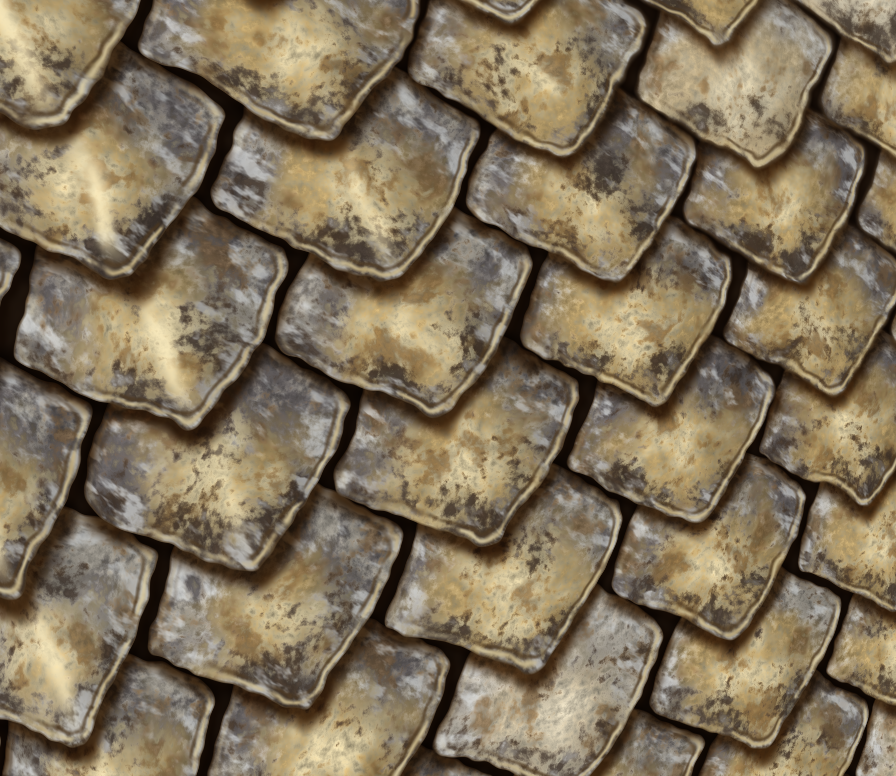
Write a Shadertoy shader that draws this texture.

```glsl
const vec3 GOLD  = vec3(0.66, 0.56, 0.36);
const vec3 PALE  = vec3(0.84, 0.79, 0.64);
const vec3 STONE = vec3(0.60, 0.58, 0.54);
const vec3 SLATE = vec3(0.39, 0.37, 0.37);
const vec3 BROWN = vec3(0.40, 0.29, 0.16);
const vec3 DARK  = vec3(0.14, 0.11, 0.09);
const vec3 GLOSS = vec3(0.82, 0.83, 0.83);
const vec3 SHADOW_TINT = vec3(0.36, 0.25, 0.14);

const float FIRST_ROW = 0.371;             // height of row zero, from the top
const vec2 ROW_HEIGHT = vec2(0.204, 0.055); // at the left edge, shrink to the right
const vec2 ROW_SHIFT  = vec2(0.0984, 0.05); // sideways step per row, shrink
const vec2 COLUMN_RATE = vec2(2.87, 0.756); // linear and cubic column density
const float FIRST_COLUMN = 0.165;
const float CELL_WIDTH = 1.8;              // in row heights
const float CELL_SKEW = 0.42;
const vec2 SCALE_CENTRE = vec2(-0.25, -0.68);
const vec2 SHADOW_OFFSET = vec2(0.02, 0.045);
const float SHADOW_WIDTH = 0.12;
const float CORNER_ROUNDING = 0.14;
const float EDGE_WOBBLE = 0.10;
const float EDGE_CHIPS = 0.035;
const float DEFOCUS = 0.035;
const float GRAIN_CONTRAST = 0.65;

vec2 hash2(vec2 p) {
    p = vec2(dot(p, vec2(127.1, 311.7)), dot(p, vec2(269.5, 183.3)));
    return fract(sin(p) * 43758.5) * 2.0 - 1.0;
}

float gradientNoise(vec2 p) {
    vec2 i = floor(p), f = fract(p);
    vec2 w = f * f * f * (f * (f * 6.0 - 15.0) + 10.0);
    vec2 e = vec2(1.0, 0.0);
    float low  = mix(dot(hash2(i), f), dot(hash2(i + e), f - e), w.x);
    float high = mix(dot(hash2(i + e.yx), f - e.yx), dot(hash2(i + 1.0), f - 1.0), w.x);
    return mix(low, high, w.y);
}

float fbm(vec2 p) {
    float sum = 0.0, amplitude = 0.7;
    for (int k = 0; k < 4; k++) {
        sum += amplitude * gradientNoise(p);
        p = mat2(1.6, 1.2, -1.2, 1.6) * p + 5.3;
        amplitude *= 0.55;
    }
    return sum;
}

float smoothMax(float a, float b) {
    float h = max(CORNER_ROUNDING - abs(a - b), 0.0) / CORNER_ROUNDING;
    return max(a, b) + 0.25 * h * h * CORNER_ROUNDING;
}

// Signed distance to one scale; its tip is at zero and y points down
float scaleDistance(vec2 p) {
    float d = smoothMax(dot(p, vec2(-0.41, 0.91)), dot(p, vec2(0.79, 0.62)));
    d = smoothMax(d, dot(p, vec2(0.94, 0.34)) - 0.25);
    d = smoothMax(d, dot(p, vec2(-0.94, -0.34)) - 1.378);
    return smoothMax(d, dot(p, vec2(0.5, -0.87)) - 1.42);
}

float band(float x, float centre, float width) {
    return 1.0 - smoothstep(0.0, width, abs(x - centre));
}

vec3 scaleColour(vec2 p, float d, vec2 id, float blur) {
    vec2 q = p + 7.3 * id;
    vec2 variation = hash2(id + 3.7);
    vec2 fromCentre = p - SCALE_CENTRE;
    float broad = fbm(q * 1.9);
    float stain = fbm(q * 3.6 + 19.0);
    float grain = fbm(q * 13.0) * (1.0 - 0.4 * blur);
    float r = length(fromCentre * vec2(0.85, 1.1)) + 0.08 * variation.x;

    // Worn golden middle on a slate body
    float gold = 1.0 - smoothstep(0.2, 0.68, r + 0.6 * broad + 0.4 * grain - 0.06 * id.x);
    vec3 colour = mix(SLATE, STONE, smoothstep(-0.25, 0.25, stain + 0.4 * grain + 0.2 * variation.y));
    colour = mix(colour, GOLD, 0.9 * gold);
    colour = mix(colour, PALE, 0.85 * (1.0 - smoothstep(0.0, 0.5, r + 0.7 * grain + 0.6 * stain)));
    colour = mix(colour, STONE * 1.25, 0.6 * smoothstep(0.75, 0.95, variation.y));

    // Brown stains and a dark tarnished band towards the lower edges
    colour = mix(colour, BROWN, 0.6 * smoothstep(0.0, 0.3, fbm(q * 3.0 + 41.0) + 0.5 * grain));
    float outer = smoothstep(-0.42, -0.12, d) * smoothstep(-0.2, 0.3, fromCentre.y);
    colour = mix(colour, DARK * 1.3, 0.8 * smoothstep(0.1, 0.5, 0.9 * broad + 0.7 * grain + 0.3 * outer));

    // Fine mottling and cool reflections
    colour *= 1.0 + GRAIN_CONTRAST * grain;
    float streak = fbm(q * mat2(3.0, 2.0, -4.0, 6.0) + 11.0);
    float shine = smoothstep(0.05, 0.35, streak + 0.12 * smoothstep(-0.3, -0.1, d));
    colour = mix(colour, GLOSS, 0.7 * (1.0 - gold) * shine);

    // Keel running up from the tip, strongest in the left columns
    float side = p.x - 0.3 * p.y + 0.06 * stain;
    float along = smoothstep(-1.15, -0.7, p.y) * (1.0 - smoothstep(-0.4, -0.05, p.y));
    float keel = 1.0 - smoothstep(0.2, 2.0, id.x + 0.6 * abs(id.y));
    colour = mix(colour, PALE * 1.15, 0.8 * keel * along * band(side, 0.0, 0.12));
    colour *= 1.05 - 0.12 * smoothstep(0.0, 0.35, side);

    // Thin broken rim with an inner groove
    float lowerSide = smoothstep(-0.3, 0.3, dot(fromCentre, vec2(0.6, 0.8)));
    float worn = smoothstep(-0.25, 0.15, fbm(q * 4.0 + 63.0) + 0.1 * lowerSide);
    float rim = (0.3 + 0.7 * lowerSide) * worn;
    colour = mix(colour, BROWN * 0.75, 0.7 * rim * band(d, -0.077, 0.025));
    colour = mix(colour, mix(GOLD, PALE, clamp(0.7 + stain, 0.0, 1.0)), 0.9 * rim * band(d, -0.04, 0.028));
    return mix(colour, BROWN * 0.7, 0.7 * smoothstep(-0.02, 0.0, d));
}

void mainImage(out vec4 fragColor, in vec2 fragCoord) {
    vec2 p = fragCoord / iResolution.y;
    p.y = 1.0 - p.y;

    // Fanned lattice of scale tips
    float rowHeight = ROW_HEIGHT.x - ROW_HEIGHT.y * p.x;
    float row = (p.y - FIRST_ROW) / rowHeight;
    float t = p.x - row * (ROW_SHIFT.x - ROW_SHIFT.y * p.x) - FIRST_COLUMN;
    vec2 lattice = vec2(t * (COLUMN_RATE.x + COLUMN_RATE.y * t * t), row);
    float blur = smoothstep(0.3, 1.1, p.x - p.y);
    float softness = 0.7 / (iResolution.y * rowHeight) + DEFOCUS * blur;

    // Lower rows first, so each row overlaps the one below
    vec3 colour = mix(DARK, BROWN, 0.3);
    for (int j = 2; j >= 0; j--) {
        for (int i = 1; i >= 0; i--) {
            vec2 id = floor(lattice) + vec2(i, j);
            vec2 cell = lattice - id;
            vec2 local = vec2(cell.x * CELL_WIDTH + cell.y * CELL_SKEW, cell.y);
            vec2 q = local * 1.8 + 5.1 * id;
            local += EDGE_WOBBLE * vec2(gradientNoise(q), gradientNoise(q + 31.0));
            float chips = EDGE_CHIPS * gradientNoise(q * 4.0);
            float gap = scaleDistance(local - SHADOW_OFFSET) + chips;
            float shadow = smoothstep(-softness, SHADOW_WIDTH + softness, gap);
            colour *= mix(SHADOW_TINT, vec3(1.0), shadow);
            float d = scaleDistance(local) + chips;
            if (d < softness) {
                float cover = 1.0 - smoothstep(-softness, softness, d);
                colour = mix(colour, scaleColour(local, d, id, blur), cover);
            }
        }
    }
    fragColor = vec4(clamp(colour, 0.0, 1.0), 1.0);
}
```
